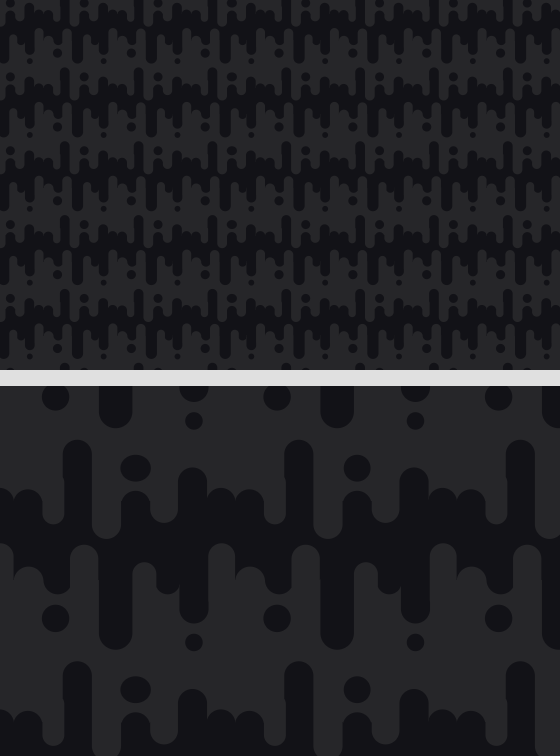
Top: the whole. Bottom: its middle third, enlarged.
This pattern is drawn by a Shadertoy shader. Its source:

```glsl
#define CANVAS_WIDTH 1152.0   // design units across the canvas
#define TILE 151.9            // repeat size in both directions
#define ORIGIN vec2(192.0, 127.0)
#define TILE_TOP 34.0
#define BAND_TOP 79.0
#define BAND_BOTTOM 133.0
#define BAND_MID 106.5
#define GAP_REACH 40.0        // how far gaps extend away from the middle
#define OVAL_STRETCH 0.88
#define INK vec3(0.07, 0.07, 0.09)
#define GROUND vec3(0.15, 0.15, 0.16)

// Each finger: centre x, tip y, radius (y grows downward)
const vec3 DRIPS[9] = vec3[9](
    vec3( 53.0,  37.0, 10.0), vec3( 93.0,  72.0, 10.0),
    vec3(132.0,  56.0, 10.0), vec3(151.5, 70.0, 10.0),
    vec3(171.0,  71.0, 10.0), vec3( 79.3, 181.0, 11.5),
    vec3(115.0, 143.0,  8.5), vec3(133.0, 163.0, 10.0),
    vec3(191.5, 143.0,  9.8));

const vec3 GAPS[7] = vec3[7](
    vec3( 73.0, 105.0, 10.0), vec3(112.5,  94.0,  9.5),
    vec3(188.5,  95.0,  7.5), vec3( 57.7, 109.0,  9.7),
    vec3( 99.0, 121.0,  8.2), vec3(152.0, 108.0,  9.2),
    vec3(171.5, 124.0, 10.2));

// Horizontal offset to the nearest repeat of a centre
float wrapX(float x, float centre) {
    return mod(x - centre + 0.5 * TILE, TILE) - 0.5 * TILE;
}

// Vertical capsule whose rounded tip ends at finger.y
float capsule(vec2 p, vec3 finger, float root) {
    float cap = finger.y + finger.z * sign(root - finger.y);
    float dy = p.y - clamp(p.y, min(cap, root), max(cap, root));
    return length(vec2(wrapX(p.x, finger.x), dy)) - finger.z;
}

float dot2D(vec2 p, vec2 centre, float radius, float stretch) {
    return length(vec2(wrapX(p.x, centre.x) * stretch, p.y - centre.y)) - radius;
}

float dripPattern(vec2 p) {
    float column = floor((p.x - 17.0) / TILE);
    p.y = mod(p.y - TILE_TOP, TILE) + TILE_TOP;

    // Solid band with fingers growing up and down
    float d = max(BAND_TOP - p.y, p.y - BAND_BOTTOM);
    for (int i = 0; i < DRIPS.length(); i++)
        d = min(d, capsule(p, DRIPS[i], BAND_MID));

    // Rounded gaps cut between the fingers
    for (int i = 0; i < GAPS.length(); i++) {
        float root = BAND_MID + GAP_REACH * sign(GAPS[i].y - BAND_MID);
        d = max(d, -capsule(p, GAPS[i], root));
    }

    // Loose drops; the upper one is slightly oval in the central column
    float stretch = column == 0.0 ? OVAL_STRETCH : 1.0;
    d = min(d, dot2D(p, vec2(93.0, 56.5), 9.2, stretch));
    d = min(d, dot2D(p, vec2(133.0, 176.0), 6.0, 1.0));
    return min(d, dot2D(p, vec2(190.0, 159.5), 9.4, 1.0));
}

void mainImage(out vec4 fragColor, in vec2 fragCoord) {
    float unitsPerPixel = CANVAS_WIDTH / iResolution.x;
    vec2 p = (fragCoord - 0.5 * iResolution.xy) * unitsPerPixel;
    p = ORIGIN + vec2(p.x, -p.y);

    float coverage = clamp(0.5 - dripPattern(p) / unitsPerPixel, 0.0, 1.0);
    fragColor = vec4(mix(GROUND, INK, coverage), 1.0);
}
```
